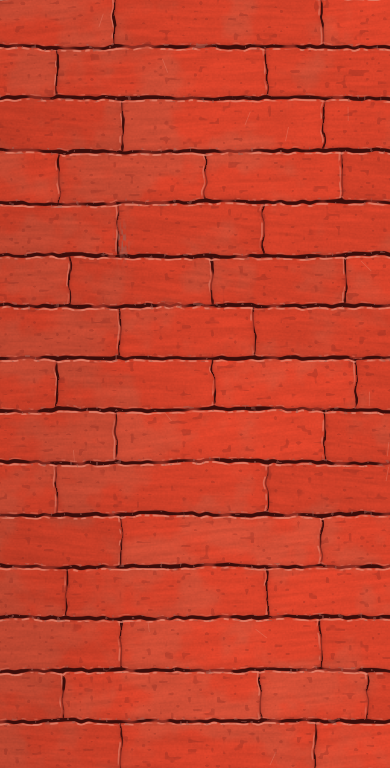
Give the GLSL for this texture, as a Shadertoy shader.

```glsl
#define COURSES 14.8
#define WALL_WIDTH 7.55
#define TOP_CROP 0.09
#define LONG_BRICK 3.89
#define SHORT_BRICK 2.8
#define CUT_ROW 13.0
#define BED_GAP 0.016
#define HEAD_GAP 0.013
#define WAVE 0.07
#define STREAKS 0.16
#define SCRATCHES 14

const vec3 PAINT = vec3(0.81, 0.25, 0.16);
const vec3 WORN = vec3(0.78, 0.29, 0.20);
const vec3 LIP = vec3(0.90, 0.53, 0.44);
const vec3 SHADE = vec3(0.51, 0.16, 0.12);
const vec3 GAP = vec3(0.23, 0.05, 0.04);
const vec3 DUST = vec3(0.62, 0.36, 0.31);

float hash(vec2 p) {
    vec3 q = fract(p.xyx * 0.1031);
    q += dot(q, q.yzx + 33.33);
    return fract((q.x + q.y) * q.z);
}

float noise(vec2 p) {
    vec2 i = floor(p), f = fract(p);
    f = f * f * (3.0 - 2.0 * f);
    return mix(mix(hash(i), hash(i + vec2(1, 0)), f.x),
               mix(hash(i + vec2(0, 1)), hash(i + vec2(1, 1)), f.x), f.y);
}

float fbm(vec2 p) {
    float sum = 0.0, amp = 0.5;
    for (int i = 0; i < 4; i++) {
        sum += amp * noise(p);
        p = p * 2.03 + 17.1;
        amp *= 0.5;
    }
    return sum;
}

// Antialiased band of half width w around zero
float band(float d, float w, float px) {
    return 1.0 - smoothstep(w - 0.6 * px, w + 0.6 * px, abs(d));
}

// x: signed distance to the nearest head joint, y: brick index in the course
vec2 headJoint(float x, float row) {
    float odd = mod(row, 2.0);
    float isShort = step(2.5, row) * step(row, 7.5);
    float spacing = mix(LONG_BRICK, SHORT_BRICK, isShort);
    vec2 joint = vec2(9.0, 0.0);
    for (int k = 0; k < 3; k++) {
        float n = float(k);
        float at = mix(2.31, 1.2, odd) + n * spacing;
        at += (hash(vec2(row + 3.0, n * 7.0 + 5.0)) - 0.5) * mix(0.2, 0.4, isShort);
        if (row == CUT_ROW && k == 2) at -= 0.47 * LONG_BRICK;
        float d = x - at;
        if (abs(d) < abs(joint.x)) joint.x = d;
        joint.y += step(0.0, d);
    }
    return joint;
}

// Short pale marks scattered over the wall
float scratches(vec2 p, float px) {
    float mark = 0.0;
    for (int i = 0; i < SCRATCHES; i++) {
        float n = float(i) + 1.0;
        vec2 c = vec2(hash(vec2(n, 2.0)) * WALL_WIDTH, hash(vec2(n, 9.0)) * COURSES);
        float angle = 0.6 + 1.6 * hash(vec2(n, 4.0));
        vec2 dir = vec2(cos(angle), sin(angle)), q = p - c;
        float along = clamp(dot(q, dir), -0.13, 0.13);
        mark = max(mark, band(length(q - dir * along), 0.008, px));
    }
    return mark;
}

void mainImage(out vec4 fragColor, in vec2 fragCoord) {
    vec2 uv = fragCoord / iResolution.xy;
    float px = COURSES / iResolution.y;

    // Wall space: one course is one unit, y runs downward
    vec2 p = vec2(uv.x * WALL_WIDTH, (1.0 - uv.y) * COURSES + TOP_CROP);
    vec2 w = p;
    w.y += WAVE * (noise(p * vec2(0.7, 1.0)) - 0.5) + 0.045 * (noise(p * vec2(7.0, 4.0)) - 0.5);
    w.x += 0.07 * (noise(p * vec2(1.0, 5.0) + 40.0) - 0.5);
    float row = floor(w.y);
    float bed = w.y - floor(w.y + 0.5);
    vec2 head = headJoint(w.x, row);
    float tone = hash(vec2(row * 3.0 + 1.0, head.y * 11.0 + 2.0));

    // Brushed paint, slightly tilted on each brick
    vec2 brush = vec2(p.x, p.y + p.x * (tone - 0.5) * 0.25);
    float streak = fbm(brush * vec2(1.6, 15.0) + tone * 30.0);
    float patches = fbm(p * 1.3 + 8.0);
    float grain = noise(p * 34.0);
    vec3 col = mix(PAINT, WORN, smoothstep(0.4, 0.66, patches + 0.2 * (0.5 - uv.x) + 0.12 * (tone - 0.5)));
    col *= 1.0 + STREAKS * (streak - 0.47) + 0.05 * (grain - 0.5) + 0.07 * (tone - 0.5);
    col *= mix(0.95, 1.03, smoothstep(0.0, 0.6, uv.x));
    col = mix(col, LIP, 0.35 * scratches(p, px));
    col = mix(col, SHADE, 0.3 * smoothstep(0.8, 0.92, noise(p * vec2(9.0, 13.0))));

    // Head joints: often filled with paint, open in places
    float open = smoothstep(0.38, 0.7, noise(vec2(head.y * 9.0 + row * 5.0, p.y * 4.0)));
    float crumbs = noise(p * vec2(13.0, 9.0));
    col = mix(col, SHADE, 0.4 * exp(-abs(head.x) * 25.0));
    col = mix(col, LIP, 0.55 * band(head.x + 0.04, 0.016, px) * smoothstep(0.3, 0.7, crumbs));
    col = mix(col, SHADE, 0.7 * band(head.x, HEAD_GAP, px));
    col = mix(col, GAP, open * band(head.x, HEAD_GAP + 0.02 * open * crumbs, px));

    // Bed joints: dark slot above a sunlit lip, wider at brick corners
    float corner = exp(-abs(head.x) * 13.0);
    float wear = noise(p * vec2(3.2, 1.0) + 60.0);
    float slot = BED_GAP + 0.022 * wear + 0.035 * corner * crumbs;
    float lip = band(bed - slot - 0.025, 0.02, px) * smoothstep(0.2, 0.65, crumbs);
    col = mix(col, SHADE, 0.45 * exp(-abs(bed + 0.02) * 24.0));
    col = mix(col, LIP, 0.75 * lip);
    col = mix(col, LIP, 0.35 * band(bed + slot + 0.025, 0.014, px) * smoothstep(0.5, 0.8, crumbs));
    col = mix(col, SHADE, 0.8 * band(bed, slot + 0.008, px));
    col = mix(col, GAP, band(bed, slot, px) * smoothstep(0.1, 0.4, wear + 0.4 * corner));

    // Dusty fibres caught at one corner, and faint dust along the beds
    vec2 nest = (p - vec2(2.36, 4.75)) / vec2(0.13, 0.32);
    float fibres = smoothstep(0.35, 0.75, noise(p * vec2(30.0, 9.0)));
    col = mix(col, DUST, 0.85 * exp(-dot(nest, nest)) * fibres);
    col = mix(col, DUST, 0.5 * band(bed, 0.07, px) * smoothstep(0.78, 0.9, noise(p * vec2(16.0, 20.0))));

    fragColor = vec4(clamp(col, 0.0, 1.0), 1.0);
}
```
